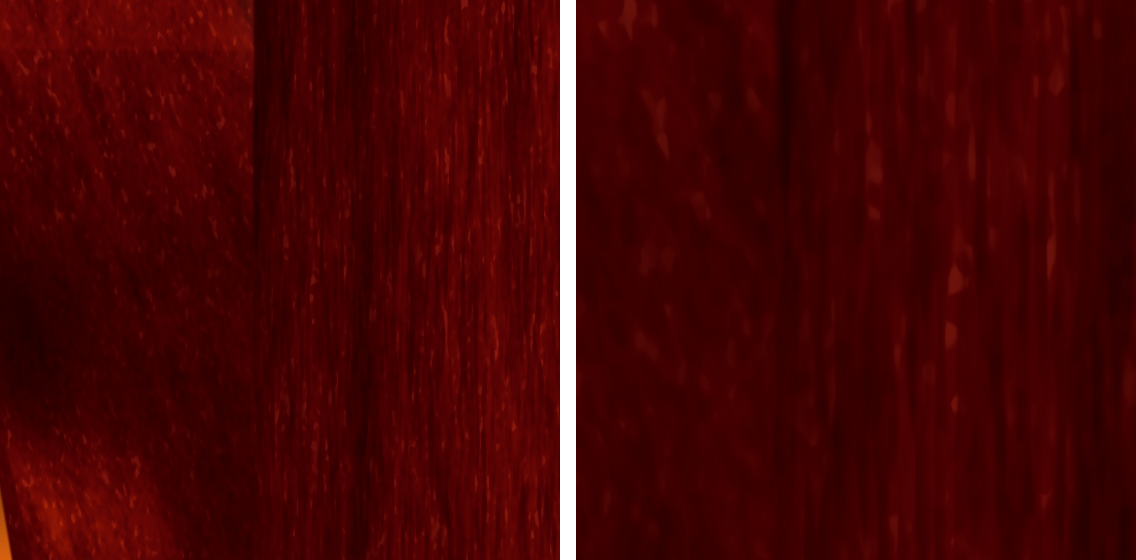
Left: the whole. Right: its middle third, enlarged.
A WebGL 2 fragment shader for this texture:

```glsl
#version 300 es
precision highp float;
// Dark red varnished wood: two panels with a shaded seam, fine grain and a warm glow low on the left.
uniform vec2 u_resolution;
out vec4 fragColor;

vec3 hash3(vec2 p) {
  vec3 q = fract(vec3(p.xyx) * vec3(0.1031, 0.1030, 0.0973));
  q += dot(q, q.yxz + 33.33);
  return fract((q.xxy + q.yzz) * q.zyx);
}

// Smooth cellular noise: scattered cell heights blended by distance, 0 to 1
float cellNoise(vec2 p) {
  vec2 cell = floor(p);
  float total = 0.0, weight = 0.0;
  for (int j = -1; j <= 1; j++) {
    for (int i = -1; i <= 1; i++) {
      vec2 id = cell + vec2(i, j);
      vec3 h = hash3(id + 200.0);
      vec2 d = id + h.xy - p;
      float w = exp(-6.0 * dot(d, d));
      total += w * h.z;
      weight += w;
    }
  }
  return total / max(weight, 1e-5);
}

// Soft elliptical spot
float blob(vec2 p, vec2 center, vec2 size) {
  vec2 d = (p - center) / size;
  return exp(-dot(d, d));
}

// Left panel: dark waist, lighter top band, glow near the bottom
float leftShade(vec2 p) {
  float shade = 0.235 + 0.085 * smoothstep(0.45, 0.95, p.y);
  shade -= 0.085 * blob(p, vec2(0.02, 0.42), vec2(0.16, 0.15));
  shade -= 0.03 * blob(p, vec2(0.40, 0.06), vec2(0.12, 0.20));
  shade += 0.05 * smoothstep(0.907, 0.919, p.y + 0.01 * p.x);
  vec2 slanted = vec2(p.x + 0.35 * p.y, p.y + 0.12 * p.x);
  shade += 0.25 * blob(slanted, vec2(0.15, 0.09), vec2(0.17, 0.12));
  return shade;
}

// Right panel: brightens outward, with a shadow by the seam and dark veins
float rightShade(vec2 p) {
  float shade = 0.255 + 0.085 * smoothstep(0.5, 1.0, p.x);
  shade -= 0.085 * (1.0 - smoothstep(0.46, 0.53, p.x)) * smoothstep(0.3, 0.75, p.y);
  float sway = 0.006 * sin(p.y * 9.0) + 0.004 * sin(p.y * 23.0 + 1.0);
  shade -= 0.055 * blob(vec2(p.x + sway, 0.0), vec2(0.65, 0.0), vec2(0.028, 1.0));
  shade -= 0.045 * blob(p + vec2(sway, 0.0), vec2(0.925, 0.78), vec2(0.025, 0.25));
  return shade;
}

void main() {
  vec2 uv = gl_FragCoord.xy / u_resolution;

  // The seam is crisp above and dissolves below
  float softness = mix(0.06, 0.004, smoothstep(0.3, 0.65, uv.y));
  float side = smoothstep(0.453 - softness, 0.453 + softness, uv.x);
  float level = mix(leftShade(uv), rightShade(uv), side);

  // Grain: leaning flecks on the left, long upright fibres on the right
  vec2 lean = vec2(uv.x + 0.3 * uv.y, uv.y);
  float leftFine = cellNoise(lean * vec2(125.0, 60.0));
  float leftBroad = cellNoise(lean * vec2(30.0, 8.0) + 40.0);
  float rightFine = cellNoise(uv * vec2(170.0, 17.0));
  float rightBroad = cellNoise(uv * vec2(55.0, 5.0) + 70.0);
  float speckle = cellNoise(uv * vec2(150.0, 75.0) + 11.0);
  float fibre = mix(0.055 * (leftFine - 0.5) + 0.09 * (leftBroad - 0.5),
                    0.10 * (rightFine - 0.5) + 0.09 * (rightBroad - 0.5), side);
  level += (fibre + 0.045 * (speckle - 0.5)) * clamp(level * 3.6, 0.5, 1.7);

  // Slanted dark strip in the lower left corner
  float strip = uv.x - 0.058 + 0.24 * uv.y;
  float stripMask = (1.0 - smoothstep(-0.004, 0.005, strip)) * (1.0 - smoothstep(0.16, 0.27, uv.y));
  level = mix(level, 0.25 + 0.04 * leftFine, 0.85 * stripMask);

  // Red tone, turning orange as it gets lighter
  float warmth = max(level - 0.24, 0.0);
  vec3 color = vec3(level, 0.85 * warmth * warmth, 0.015 * smoothstep(0.2, 0.4, level));

  // Pale glints where the grain peaks
  float glint = smoothstep(0.68, 0.95, mix(leftFine, rightFine, side) * 0.5 + speckle * 0.5);
  color += glint * vec3(0.09, 0.06, 0.03) * smoothstep(0.2, 0.34, level);

  // Worn brown edge at the top of the seam
  color += vec3(0.03, 0.04, 0.02) * (1.0 - side) * blob(uv, vec2(0.45, 1.0), vec2(0.035, 0.11));

  // Bright sliver of light in the corner
  float sliver = 1.0 - smoothstep(-0.003, 0.004, uv.x - 0.021 + 0.17 * uv.y);
  color = mix(color, vec3(0.85, 0.38, 0.06) * (1.0 - 2.5 * uv.y), sliver);

  fragColor = vec4(clamp(color, 0.0, 1.0), 1.0);
}
```
